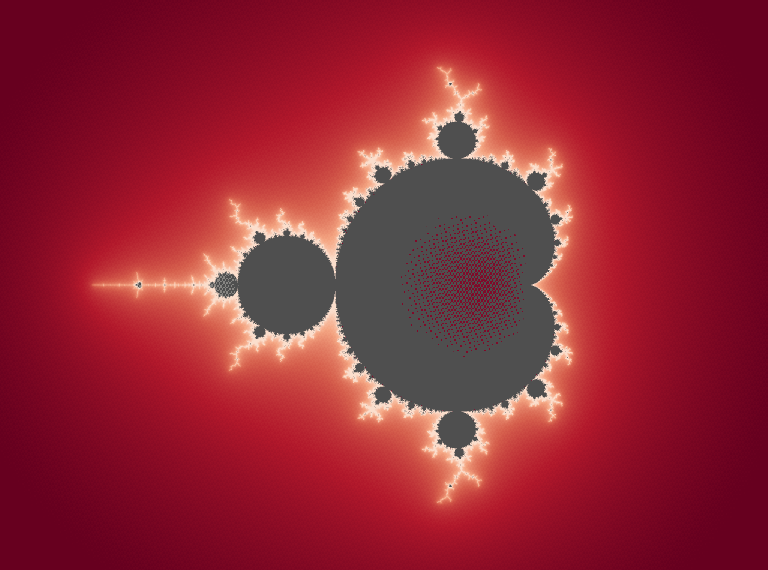
Reproduce this background procedurally as a WebGL 1 fragment shader.

```glsl
precision highp float;

uniform vec2 u_resolution;

const int MAX_STEPS = 101;
const float VIEW_HEIGHT = 2.93;
const vec2 VIEW_CENTER = vec2(-0.5, 0.0);
const float GRAIN_ROWS = 380.0;

const vec3 MAROON = vec3(0.404, 0.0, 0.122);
const vec3 CRIMSON = vec3(0.698, 0.094, 0.169);
const vec3 CORAL = vec3(0.839, 0.376, 0.302);
const vec3 PEACH = vec3(0.957, 0.647, 0.510);
const vec3 CREAM = vec3(0.985, 0.870, 0.800);
const vec3 CHARCOAL = vec3(0.310, 0.310, 0.310);
const vec3 ASH = vec3(0.530, 0.520, 0.510);
const vec3 WINE = vec3(0.500, 0.040, 0.160);

// Evenly spread threshold in 0..1 for each grain cell
float grainHash(vec2 cell) {
  return fract(52.9829 * fract(dot(cell, vec2(0.06711, 0.00584))));
}

vec2 complexSquare(vec2 z) {
  return vec2(z.x * z.x - z.y * z.y, 2.0 * z.x * z.y);
}

// Heat ramp from the far field (0) to the fractal rim (4)
vec3 heatRamp(float level) {
  vec3 color = mix(MAROON, CRIMSON, clamp(level, 0.0, 1.0));
  color = mix(color, CORAL, clamp(level - 1.0, 0.0, 1.0));
  color = mix(color, PEACH, clamp(level - 2.0, 0.0, 1.0));
  return mix(color, CREAM, clamp(level - 3.0, 0.0, 1.0));
}

// Stippled interior, shaded by the size of the final orbit point
vec3 interiorColor(float orbitSize, float grain) {
  float glow = 0.65 * clamp(1.0 - orbitSize / 0.33, 0.0, 1.0);
  float pale = 0.5 * smoothstep(1.2, 1.35, orbitSize);
  vec3 color = mix(CHARCOAL, ASH, step(grain, pale - 0.001));
  return mix(color, WINE, step(grain, glow - 0.001));
}

// Continuous escape time, spaced logarithmically along the ramp
vec3 exteriorColor(float steps, float sizeSquared, float grain) {
  float escapeTime = steps - 1.0 - log2(0.5 * log(sizeSquared));
  float level = 1.23 * (log2(max(escapeTime + 2.0, 0.1)) - 1.3);
  return heatRamp(level + 0.12 * (grain - 0.5));
}

vec3 fractalColor(vec2 c, float grain) {
  vec2 z = vec2(0.0);
  float steps = 0.0;
  for (int i = 0; i < MAX_STEPS; i++) {
    z = complexSquare(z) + c;
    steps += 1.0;
    if (dot(z, z) > 256.0) break;
  }
  float sizeSquared = dot(z, z);
  if (sizeSquared > 256.0) return exteriorColor(steps, sizeSquared, grain);
  return interiorColor(sqrt(sizeSquared), grain);
}

vec2 planePoint(vec2 position, vec2 resolution) {
  return VIEW_CENTER + VIEW_HEIGHT * (position - 0.5 * resolution) / resolution.y;
}

void main() {
  vec2 cell = floor(gl_FragCoord.xy * GRAIN_ROWS / u_resolution.y);
  float grain = grainHash(cell);

  // Four samples smooth the rim
  vec3 color = vec3(0.0);
  for (int i = 0; i < 4; i++) {
    float index = float(i);
    vec2 offset = 0.5 * vec2(mod(index, 2.0), floor(index / 2.0)) - 0.25;
    color += fractalColor(planePoint(gl_FragCoord.xy + offset, u_resolution), grain);
  }
  gl_FragColor = vec4(color / 4.0, 1.0);
}
```
